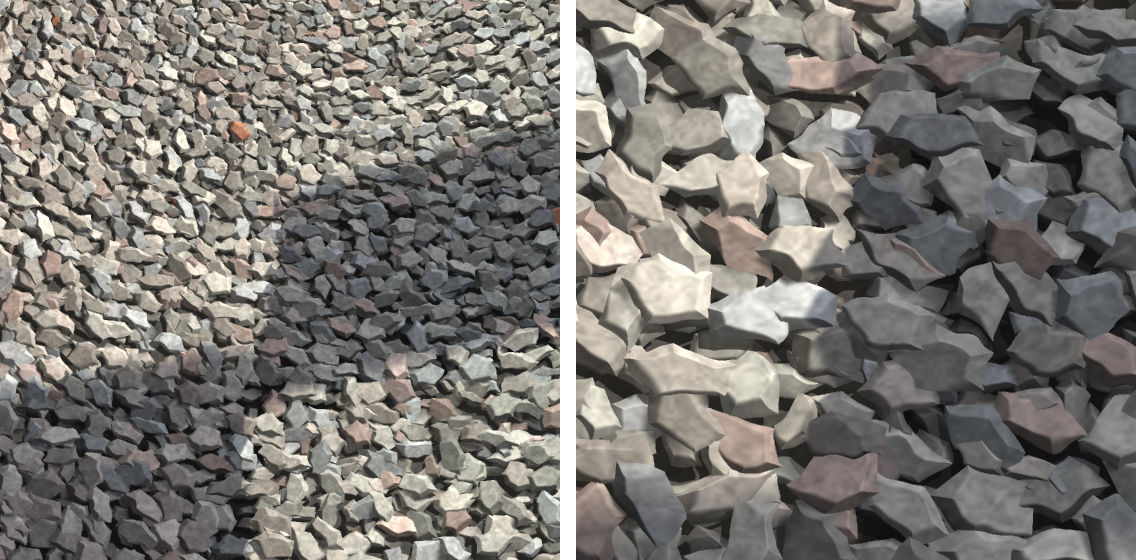
Left, the full canvas; right, a detail of the centre.
A WebGL 1 fragment shader for this texture:

```glsl
precision highp float;
// Crushed grey gravel receding uphill, crossed by two joined bands of shade.
// Random faceted pentagons compete by height in a perspective (log-polar) grid;
// the winner's slope gives its light, a second lookup sunward its own shadow.
uniform vec2 u_resolution;

vec4 hash4(vec2 p) {
  vec4 q = fract(p.xyxy * vec4(0.1031, 0.1030, 0.0973, 0.1099));
  q += dot(q, q.wzxy + 33.33);
  return fract((q.xxyz + q.yzzw) * q.zywx);
}

float valueNoise(vec2 p) {
  vec2 i = floor(p), f = fract(p);
  f *= f * (3.0 - 2.0 * f);
  return mix(mix(hash4(i).x, hash4(i + vec2(1, 0)).x, f.x),
             mix(hash4(i + vec2(0, 1)).x, hash4(i + 1.0).x, f.x), f.y);
}

// Topmost stone of one layer: slope in xy, height in z, random id in w.
vec4 stoneLayer(vec2 p) {
  vec4 top = vec4(0.0, 0.0, -0.6, 0.5);
  for (int j = -1; j <= 1; j++) {
    for (int i = -1; i <= 1; i++) {
      vec2 cell = floor(p) + vec2(i, j);
      vec4 h = hash4(cell);
      vec4 k = hash4(cell + 71.3);

      // long axes mostly run down to the right
      float angle = 0.65 + 2.2 * (h.z - 0.5);
      float c = cos(angle), s = sin(angle);
      mat2 turn = mat2(c, s, -s, c);
      vec2 stretch = vec2(0.95 - 0.2 * k.x, 1.05 + 0.6 * k.x);
      vec2 q = turn * (p - cell - 0.5 - 0.7 * (h.xy - 0.5)) * stretch;

      // distance to the nearest side of an irregular pentagon
      vec2 n = normalize(k.zw - 0.5003), side = n;
      float inside = 9.0;
      for (int e = 0; e < 5; e++) {
        float d = 0.40 + 0.23 * fract(h.w * 17.0 + float(e * e) * 0.618) - dot(q, n);
        if (d < inside) { inside = d; side = n; }
        n = mat2(0.309, 0.951, -0.951, 0.309) * n;
      }

      // tilted top face rounding over into the sides
      vec2 tilt = 0.8 * (k.yz - 0.5);
      float face = 0.15 + dot(q, tilt);
      float bevel = inside * 1.15;
      float height = 0.5 * h.w + min(face, bevel);
      if (inside > 0.0 && height > top.z) {
        vec2 slope = mix(tilt, -1.15 * side, smoothstep(-0.07, 0.07, face - bevel));
        top = vec4((slope * stretch) * turn, height, k.w);
      }
    }
  }
  return top;
}

// Large stones over a bed of smaller ones.
vec4 gravel(vec2 p) {
  vec4 large = stoneLayer(p);
  vec4 small = stoneLayer(p * 1.5 + 17.0);
  small.z -= 0.35;
  return large.z > small.z ? large : small;
}

// 1 in the shaded bands, 0 in the sun.
float shadeMask(vec2 uv) {
  float upperEdge = mix(0.30 + 0.18 * uv.x, 0.505 + 0.28 * uv.x, smoothstep(0.46, 0.51, uv.x));
  float lowerEdge = mix(-0.2, 0.16 + 0.25 * uv.x, smoothstep(0.40, 0.46, uv.x));
  return smoothstep(-0.025, 0.025, upperEdge - uv.y)
       * smoothstep(-0.025, 0.025, uv.y - lowerEdge);
}

vec3 stoneColor(float id, vec2 uv) {
  vec3 warm = vec3(0.87, 0.81, 0.75);
  vec3 green = vec3(0.84, 0.84, 0.78);
  vec3 color = mix(warm, green, clamp(uv.x * 0.6 + fract(id * 7.0) * 0.7 - 0.15, 0.0, 1.0));
  color = mix(color, vec3(0.76, 0.80, 0.82), 0.5 * step(0.78, fract(id * 23.0)));
  color = mix(color, vec3(0.88, 0.73, 0.67), 0.6 * step(0.90, fract(id * 41.0)));
  color = mix(color, vec3(0.82, 0.52, 0.38), 0.8 * step(0.998, id));
  return color * (0.76 + 0.36 * fract(id * 91.0));
}

vec3 scene(vec2 uv) {
  // stones shrink toward a vanishing point above the canvas
  vec2 away = vec2(uv.x - 0.5, 1.75 - uv.y);
  vec2 p = vec2(30.0 * atan(away.x, away.y), -36.0 * log(length(away))) + 80.0;
  // chipped, uneven outlines
  p += 0.16 * (vec2(valueNoise(p * 3.0), valueNoise(p * 3.0 + 40.0)) - 0.5);

  vec4 stone = gravel(p);
  float sunward = gravel(p + vec2(0.13, 0.18)).z;
  float blocked = smoothstep(0.12, 0.34, sunward - stone.z);
  vec3 normal = normalize(vec3(-stone.xy, 1.0));
  float lambert = max(dot(normal, normalize(vec3(0.45, 0.62, 0.9))), 0.0);
  float openness = smoothstep(-0.55, 0.25, stone.z);

  float grain = 0.55 * valueNoise(p * 6.0) + 0.45 * valueNoise(p * 13.0);
  vec3 albedo = stoneColor(stone.w, uv) * (0.82 + 0.36 * grain);

  vec3 sunlit = albedo * (0.34 + 0.77 * lambert * (1.0 - 0.9 * blocked)) * mix(0.45, 1.0, openness);
  vec3 shaded = albedo * vec3(0.52, 0.535, 0.575) * (0.40 + 0.80 * lambert)
              * mix(0.25, 1.0, openness) * (1.0 - 0.35 * blocked);
  // the edge of the shade bends over each stone
  return mix(sunlit, shaded, shadeMask(uv + 0.04 * vec2(stone.z - 0.3, 0.3 - stone.z)));
}

void main() {
  // four samples per pixel smooth the stone edges
  vec3 color = vec3(0.0);
  for (int j = 0; j < 2; j++) {
    for (int i = 0; i < 2; i++) {
      vec2 offset = (vec2(i, j) - 0.5) * 0.7;
      color += scene((gl_FragCoord.xy + offset) / u_resolution);
    }
  }
  gl_FragColor = vec4(color / 4.0, 1.0);
}
```
